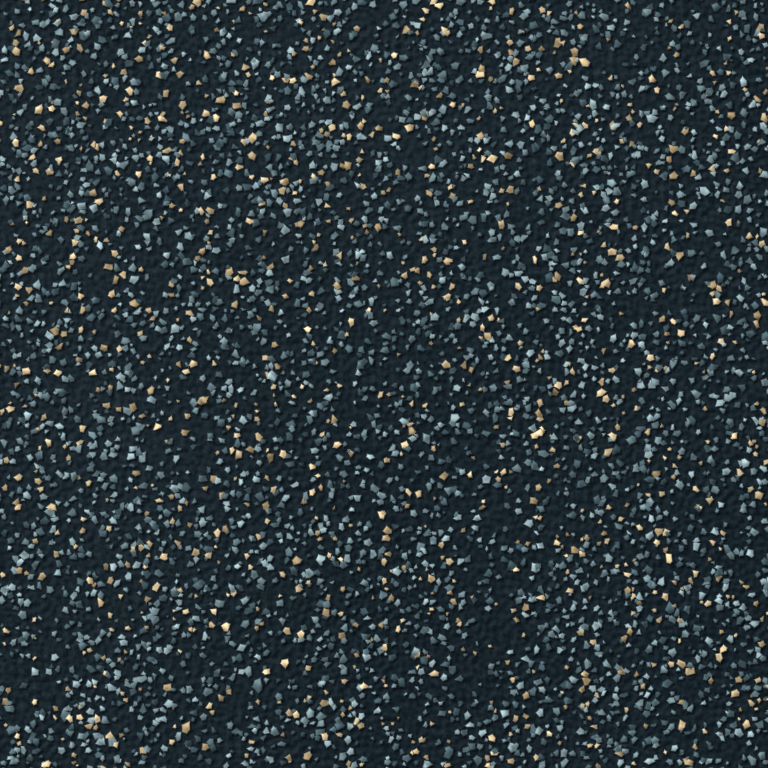
A Shadertoy shader for this texture:

```glsl
// Dark navy rubber flooring speckled with angular blue-grey and tan chips.

vec2 hash2(vec2 p) {
    vec3 q = fract(vec3(p.xyx) * vec3(0.1031, 0.1030, 0.0973));
    q += dot(q, q.yzx + 33.33);
    return fract((q.xx + q.yz) * q.zy);
}

float gradientNoise(vec2 p) {
    vec2 i = floor(p), f = fract(p);
    vec2 u = f * f * f * (f * (f * 6.0 - 15.0) + 10.0);
    vec2 e = vec2(0.0, 1.0);
    float a = dot(hash2(i + e.xx) * 2.0 - 1.0, f - e.xx);
    float b = dot(hash2(i + e.yx) * 2.0 - 1.0, f - e.yx);
    float c = dot(hash2(i + e.xy) * 2.0 - 1.0, f - e.xy);
    float d = dot(hash2(i + e.yy) * 2.0 - 1.0, f - e.yy);
    return mix(mix(a, b, u.x), mix(c, d, u.x), u.y);
}

// Irregular convex chip bounded by five randomly placed edges
float chipDistance(vec2 p, float radius, vec2 id) {
    float turn = hash2(id + 71.0).x * 6.2832;
    float d = -1.0;
    for (int k = 0; k < 5; k++) {
        vec2 rnd = hash2(id + 13.7 * float(k + 1));
        float angle = turn + 1.2566 * (float(k) + 0.6 * rnd.x);
        d = max(d, dot(p, vec2(cos(angle), sin(angle))) - radius * mix(0.5, 1.25, rnd.y));
    }
    return d;
}

vec3 chipColor(vec2 id) {
    vec2 rnd = hash2(id + 211.0);
    vec3 blueGrey = mix(vec3(0.25, 0.33, 0.36), vec3(0.64, 0.74, 0.76), pow(rnd.y, 1.3));
    vec3 sandyTan = mix(vec3(0.60, 0.52, 0.39), vec3(0.96, 0.86, 0.68), rnd.y);
    return rnd.x < 0.19 ? sandyTan : blueGrey;
}

void mainImage(out vec4 fragColor, in vec2 fragCoord) {
    vec2 uv = fragCoord / iResolution.y;
    float softness = max(0.15, 100.0 / iResolution.y);

    // Rubber base: fine crumb relief lit from the upper left
    vec2 toLight = vec2(-0.3, 0.35);
    float crumb = gradientNoise(uv * 120.0);
    float relief = crumb - gradientNoise(uv * 120.0 + toLight);
    float fineGrain = gradientNoise(uv * 260.0 + 40.0);
    float broad = gradientNoise(uv * 3.0 + 9.0);
    float sheen = 0.12 * (uv.y - uv.x) + 0.15 * broad;
    float tone = 0.52 + 0.5 * crumb + 0.6 * relief + 0.35 * fineGrain + sheen;
    vec3 color = mix(vec3(0.055, 0.095, 0.118), vec3(0.150, 0.192, 0.222), clamp(tone, 0.0, 1.2));

    // Scattered chips, thinned and clustered by noise
    vec2 grid = uv * 100.0;
    vec2 cell = floor(grid);
    float shadow = 0.0, cover = 0.0;
    vec3 chips = vec3(0.0);
    for (int y = -1; y <= 1; y++) {
        for (int x = -1; x <= 1; x++) {
            vec2 id = cell + vec2(x, y) + 300.0;
            vec2 rnd = hash2(id + 151.0);
            float density = 0.56 + 0.35 * gradientNoise(id * 0.07) + 0.25 * gradientNoise(id * 0.23);
            if (rnd.x > density) continue;

            vec2 p = grid + 300.0 - id - mix(vec2(0.05), vec2(0.95), hash2(id));
            float radius = mix(0.2, 0.53, rnd.y);
            float d = chipDistance(p, radius, id);
            float mask = 1.0 - smoothstep(-softness, softness, d);
            float facet = clamp(0.95 + 0.5 * dot(p, toLight) / radius + 0.5 * crumb, 0.5, 1.25);
            // The first chip to touch a point sets its colour, later ones blend over
            chips = mix(chips, chipColor(id) * facet, cover > 0.0 ? mask : step(0.001, mask));
            cover = max(cover, mask);

            float shadowDistance = chipDistance(p + toLight * 0.6, radius, id);
            shadow = max(shadow, 1.0 - smoothstep(-0.15, 0.25, shadowDistance));
        }
    }

    color *= 1.0 - 0.45 * shadow;
    color = mix(color, chips, cover);
    fragColor = vec4(color, 1.0);
}
```
